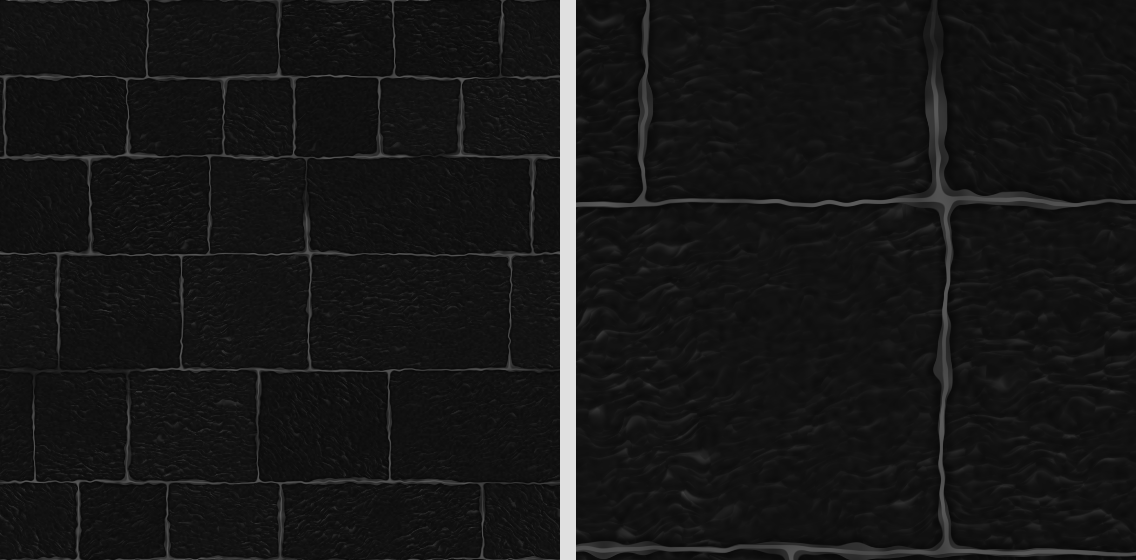
Left, the full canvas; right, a detail of the centre.
Write a WebGL 1 fragment shader that draws this texture map.

```glsl
precision highp float;
// Dark masonry: six courses of uneven stone blocks with thin, worn grey joints.
// Joints are wrapped distances to course lines; each stone gets its own
// direction of chisel strokes, embossed from stretched cellular noise.

uniform vec2 u_resolution;

const float TAU = 6.2831853;

// Tones
const float STONE_TONE = 0.066;
const float STONE_SPREAD = 0.012;
const float FLECK_TONE = 0.13;    // light added on the lit side of a stroke
const float GROOVE_TONE = 0.03;   // light lost on the far side
const float GRAIN_TONE = 0.022;
const float MORTAR_TONE = 0.19;
const float EDGE_TONE = 0.36;     // bright line along a joint

// Sizes, as shares of the canvas
const float EDGE_HALF = 0.0012;
const float MORTAR_MIN = 0.0007;
const float MORTAR_MAX = 0.0068;
const float CORNER_FILL = 0.008;
const float BEND = 0.0014;
const float CHIPPING = 0.0034;
const vec2 STROKE_DENSITY = vec2(62.0, 140.0);
const vec2 PIT_DENSITY = vec2(120.0, 185.0);

float hash(vec2 p) {
  vec3 q = fract(vec3(p.xyx) * 0.1031);
  q += dot(q, q.yzx + 33.33);
  return fract((q.x + q.y) * q.z);
}

// Value noise that tiles over the canvas with the given number of cells
float tileNoise(vec2 p, float cells) {
  p *= cells;
  vec2 i = floor(p), f = fract(p);
  f = f * f * (3.0 - 2.0 * f);
  float a = hash(mod(i, cells));
  float b = hash(mod(i + vec2(1.0, 0.0), cells));
  float c = hash(mod(i + vec2(0.0, 1.0), cells));
  float d = hash(mod(i + 1.0, cells));
  return mix(mix(a, b, f.x), mix(c, d, f.x), f.y);
}

// Squared distance to the nearest scattered cell point
float cellular(vec2 p) {
  vec2 i = floor(p), f = fract(p);
  float nearest = 2.0;
  for (int y = -1; y <= 1; y++) {
    for (int x = -1; x <= 1; x++) {
      vec2 cell = vec2(float(x), float(y));
      vec2 id = i + cell;
      vec2 r = cell + vec2(hash(id), hash(id + 71.7)) - f;
      nearest = min(nearest, dot(r, r));
    }
  }
  return nearest;
}

// Height change across the strokes
float emboss(vec2 q) {
  return cellular(q + vec2(0.1, 0.4)) - cellular(q);
}

float least(vec4 a, vec2 b) {
  return min(min(min(a.x, a.y), min(a.z, a.w)), min(b.x, b.y));
}

// Inside a course, sets the gaps to the left, right, lower and upper joints
void course(vec2 p, float low, float high, vec4 a, vec2 b, inout vec4 gaps) {
  if (p.y < low || p.y >= high) return;
  gaps = vec4(least(fract(p.x - a), fract(p.x - b)),
              least(fract(a - p.x), fract(b - p.x)), p.y - low, high - p.y);
}

float smoothMin(float a, float b, float k) {
  float h = max(k - abs(a - b), 0.0) / k;
  return min(a, b) - h * h * k * 0.25;
}

// Uneven joints: slow bends plus small chips
vec2 wobble(vec2 p) {
  vec2 bend = vec2(sin(TAU * (4.0 * p.y + 3.0 * p.x)),
                   sin(TAU * (2.0 * p.x + 3.0 * p.y)) + 0.6 * sin(TAU * (7.0 * p.x - 4.0 * p.y)));
  vec2 chip = vec2(tileNoise(p, 110.0), tileNoise(p + 0.37, 96.0)) - 0.5;
  return BEND * bend + CHIPPING * chip;
}

void main() {
  vec2 uv = gl_FragCoord.xy / u_resolution;
  float px = 0.7 / min(u_resolution.x, u_resolution.y);
  vec2 p = fract(uv + wobble(uv));

  // Course heights and joint positions, from the bottom up
  vec4 gaps = vec4(0.5);
  course(p, 0.000, 0.139, vec4(0.139, 0.299, 0.501, 0.861), vec2(0.139), gaps);
  course(p, 0.139, 0.339, vec4(0.061, 0.228, 0.461, 0.695), vec2(0.061), gaps);
  course(p, 0.339, 0.546, vec4(0.104, 0.324, 0.553, 0.911), vec2(0.104), gaps);
  course(p, 0.546, 0.720, vec4(0.161, 0.374, 0.548, 0.951), vec2(0.161), gaps);
  course(p, 0.720, 0.862, vec4(0.009, 0.227, 0.400, 0.525), vec2(0.678, 0.823), gaps);
  course(p, 0.862, 1.001, vec4(0.263, 0.499, 0.703, 0.896), vec2(0.263), gaps);
  vec2 side = min(gaps.xz, gaps.yw);
  float joint = smoothMin(side.x, side.y, CORNER_FILL);
  vec2 id = floor(fract(p - gaps.xz + 0.0002) * 1000.0 + 0.3);

  // Chisel strokes and finer pits, turned and roughened per stone
  float angle = mix(-0.95, 0.6, hash(id));
  float rough = mix(0.5, 1.0, hash(id + 19.0));
  float c = cos(angle), s = sin(angle);
  vec2 warp = 0.012 * vec2(tileNoise(uv, 50.0), tileNoise(uv + 0.61, 50.0));
  vec2 local = mat2(c, -s, s, c) * (gaps.xz + warp);
  float stroke = emboss(local * STROKE_DENSITY + id);
  float pit = emboss(local * PIT_DENSITY + id + 40.0);
  float patches = smoothstep(0.22, 0.75, 0.6 * tileNoise(uv, 13.0) + 0.4 * tileNoise(uv, 75.0));
  float fleck = smoothstep(0.06, 0.55, stroke) * patches + 0.55 * smoothstep(0.08, 0.6, pit) * (0.35 + 0.65 * patches);
  float groove = min(stroke, 0.0) * patches + 0.5 * min(pit, 0.0);
  float tone = STONE_TONE + rough * (FLECK_TONE * fleck * mix(0.4, 1.1, tileNoise(uv, 120.0)) + GROOVE_TONE * groove);
  tone += GRAIN_TONE * (tileNoise(uv, 250.0) - 0.5) + STONE_SPREAD * (hash(id + 7.0) - 0.5);

  // Joints: dark rim, mortar of changing width, broken bright line
  float wear = smoothstep(0.1, 0.95, 0.7 * tileNoise(uv, 20.0) + 0.3 * tileNoise(uv, 80.0));
  float fade = smoothstep(0.12, 0.45, tileNoise(uv + 0.23, 9.0));
  float mortarHalf = mix(MORTAR_MIN, MORTAR_MAX, wear * wear);
  tone *= mix(0.65, 1.0, smoothstep(mortarHalf, mortarHalf + 0.006, joint));
  float mortar = 1.0 - smoothstep(mortarHalf - px, mortarHalf + px, joint);
  float edge = 1.0 - smoothstep(EDGE_HALF - px, EDGE_HALF + px, joint);
  tone = mix(tone, MORTAR_TONE * mix(0.65, 1.25, tileNoise(uv, 100.0)), mortar * mix(0.4, 1.0, fade));
  tone = mix(tone, EDGE_TONE, edge * mix(0.2, 1.0, fade) * mix(0.4, 1.0, tileNoise(uv, 60.0)));

  gl_FragColor = vec4(vec3(tone), 1.0);
}
```
